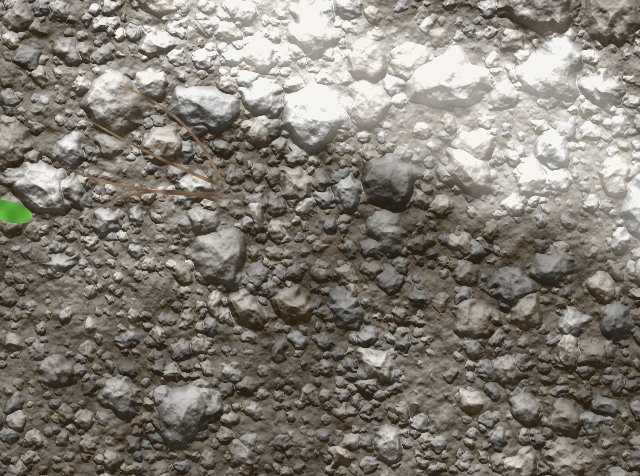
Write a WebGL 2 fragment shader that draws this texture.

```glsl
#version 300 es
precision highp float;

uniform vec2 u_resolution;
out vec4 fragColor;

float hash(vec2 p) {
    vec3 q = fract(p.xyx * vec3(0.1031, 0.1030, 0.0973));
    q += dot(q, q.yzx + 33.33);
    return fract((q.x + q.y) * q.z);
}

vec2 hash2(vec2 p) {
    return vec2(hash(p), hash(p + 57.3));
}

float noise(vec2 p) {
    vec2 i = floor(p), f = fract(p);
    f = f * f * (3.0 - 2.0 * f);
    return mix(mix(hash(i), hash(i + vec2(1, 0)), f.x),
               mix(hash(i + vec2(0, 1)), hash(i + vec2(1, 1)), f.x), f.y);
}

float fbm(vec2 p) {
    float sum = 0.0, gain = 0.53;
    for (int i = 0; i < 4; i++) {
        sum += gain * noise(p);
        p = mat2(1.6, 1.2, -1.2, 1.6) * p + 7.1;
        gain *= 0.5;
    }
    return sum;
}

mat2 rotation(float angle) {
    float c = cos(angle), s = sin(angle);
    return mat2(c, s, -s, c);
}

// One layer of faceted stones: x = height, y = random id
vec2 stones(vec2 p, float size, float fill, float seed) {
    vec2 q = p / size + seed;
    q += 0.2 * (vec2(noise(q * 2.9), noise(q * 2.9 + 19.0)) - 0.5);
    q += 0.11 * (vec2(noise(q * 7.0), noise(q * 7.0 + 31.0)) - 0.5);
    vec2 cell = floor(q), best = vec2(-1.0, 0.0);
    for (int j = -1; j <= 1; j++)
    for (int i = -1; i <= 1; i++) {
        vec2 c = cell + vec2(i, j);
        float id = hash(c + 11.7);
        if (id > fill) continue;
        vec2 r = hash2(c + 3.9);
        vec2 d = rotation(0.6 + 2.4 * (r.x - 0.5)) * (q - c - 0.2 - 0.6 * r);
        d = abs(d * vec2(1.0, 1.0 + 0.45 * r.y));
        float facet = max(max(d.x, d.y), 0.74 * (d.x + d.y));
        float radius = mix(0.32, 0.56, fract(id * 37.0));
        float dome = 1.0 - mix(length(d), facet, 0.6) / radius;
        float h = 0.65 * size * radius * min(dome * 2.0, 0.45 + 0.7 * dome);
        if (h > best.x) best = vec2(h, fract(id * 91.0));
    }
    return best;
}

// Whole surface: x = height, y = albedo, z = warmth
vec3 surface(vec2 p) {
    vec3 s = vec3(0.022 * fbm(p * 13.0) - 0.009, 0.66, 1.3);
    float size = 0.027, fill = 0.85;
    for (int i = 0; i < 4; i++) {
        vec2 stone = stones(p, size, fill, 17.0 + 23.0 * float(i));
        float cover = smoothstep(0.0, 0.003, stone.x - s.x);
        vec2 look = vec2(0.62 + 0.22 * stone.y, 0.4 + 1.1 * fract(stone.y * 7.0));
        s.yz = mix(s.yz, look, cover);
        s.x = max(s.x, stone.x);
        size *= 1.87;
        fill -= 0.195;
    }
    s.x += 0.017 * fbm(p * 32.0);
    return s;
}

// Share of light that passes the neighbouring stones
float lightPassing(vec2 p, float height, vec3 light) {
    float blocked = 0.0, t = 0.007;
    for (int i = 0; i < 4; i++) {
        float h = surface(p + light.xy * t).x;
        blocked = max(blocked, (h - height - light.z * t) / (t + 0.01));
        t *= 1.75;
    }
    return exp(-2.6 * blocked);
}

// Distance to a bowed line; y = position along it
vec2 bowedLine(vec2 p, vec2 a, vec2 b, float bow) {
    vec2 ab = b - a;
    float t = clamp(dot(p - a, ab) / dot(ab, ab), 0.0, 1.0);
    vec2 side = normalize(vec2(-ab.y, ab.x));
    return vec2(length(p - a - ab * t - side * bow * 4.0 * t * (1.0 - t)), t);
}

void main() {
    vec2 p = gl_FragCoord.xy / u_resolution.y;
    vec3 light = normalize(vec3(-0.08, 0.78, 0.62));

    // Relief lighting, with less light in the hollows
    vec3 s = surface(p);
    float e = 0.0032;
    vec2 slope = vec2(surface(p + vec2(e, 0)).x, surface(p + vec2(0, e)).x) - s.x;
    vec3 normal = normalize(vec3(-slope / e, 1.0));
    float lit = max(dot(normal, light), 0.0) * lightPassing(p, s.x, light);
    float tone = s.y * (0.3 + 0.9 * lit) * mix(0.78, 1.05, p.y);
    tone *= mix(0.8, 1.1, smoothstep(0.004, 0.04, s.x));
    tone *= 0.6 + 0.8 * fbm(p * 4.5 + 3.0);
    tone += 0.05 * (noise(p * 150.0) - 0.5) + 0.12 * (fbm(p * 22.0) - 0.5);

    // Pale dusty band falling to the right
    float offset = abs(p.y - 1.0 + 0.4 * (p.x - 0.42)) + 0.25 * (fbm(p * 5.0) - 0.5);
    float dust = smoothstep(0.25, 0.05, offset) * smoothstep(0.22, 0.5, p.x);
    tone = clamp(mix(tone, 0.42 + 0.82 * tone, dust), 0.12, 0.96);
    vec3 colour = tone + s.z * vec3(0.028, 0.0, -0.042) * (1.15 - 0.75 * tone);

    // Dry twigs fanning out to the left
    for (int i = 0; i < 4; i++) {
        float k = float(i), angle = 2.4 + 0.28 * k;
        vec2 tip = vec2(0.46, 0.63 - 0.018 * k);
        vec2 root = tip + (0.27 + 0.09 * hash(vec2(k, 5.0))) * vec2(cos(angle), sin(angle));
        vec2 twig = bowedLine(p, root, tip, 0.035 * sin(2.3 * k + 1.0));
        float width = mix(0.0015, 0.0034, twig.y);
        vec3 bark = mix(vec3(0.32, 0.25, 0.19), vec3(0.66, 0.55, 0.43), noise(p * 45.0));
        colour = mix(colour, bark, smoothstep(width + 0.002, width - 0.001, twig.x));
    }

    // Small green leaf at the left edge
    vec2 leaf = rotation(0.25) * (p - vec2(0.02, 0.555)) / vec2(0.05, 0.022);
    vec3 green = mix(vec3(0.25, 0.55, 0.15), vec3(0.55, 0.85, 0.38), noise(p * 40.0));
    colour = mix(colour, green, smoothstep(1.05, 0.93, length(leaf)));

    fragColor = vec4(clamp(colour, 0.0, 1.0), 1.0);
}
```
